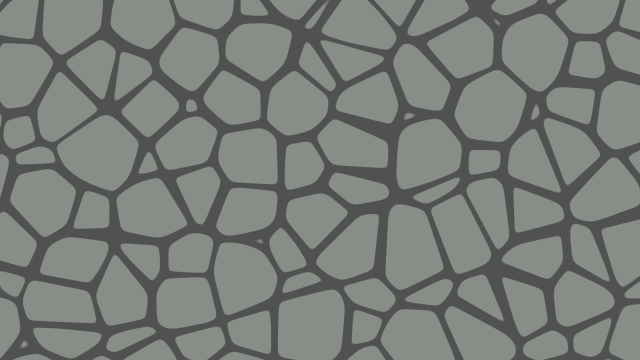
This texture is drawn by a Shadertoy shader. Its source:

```glsl
// Flat crazy paving: grey-green stones and small pebbles set in dark mortar.
// A weighted Voronoi (power) diagram shapes the stones; every side is then
// inset and tilted at random, and a smooth minimum rounds the corners.

const vec3 STONE_COLOR  = vec3(0.53, 0.553, 0.53);
const vec3 MORTAR_COLOR = vec3(0.318, 0.318, 0.318);

const vec2  CELL_SIZE      = vec2(0.155, 0.127); // in canvas heights
const float JITTER         = 0.76;
const float PEBBLE_SHARE   = 0.35;
const float CORNER_ROUNDING = 0.0058;
const float MIN_INSET      = 0.005;
const float MAX_INSET      = 0.017;
const float MAX_TILT       = 0.10;
const int   REACH          = 2;

struct Stone {
    vec2 center;
    float weight;   // larger weight claims more ground
    float isPebble;
};

// Integer hash: two values from 0 to 1 per lattice point
vec2 hash2(ivec2 p, uint seed) {
    uvec2 v = uvec2(p) + seed * uvec2(101u, 947u);
    v = v * 1664525u + 1013904223u;
    v.x += v.y * 1664525u;
    v.y += v.x * 1664525u;
    v ^= v >> 16u;
    v.x += v.y * 1664525u;
    v.y += v.x * 1664525u;
    v ^= v >> 16u;
    return vec2(v >> 16u) / 65536.0;
}

Stone makeStone(ivec2 id, vec2 cellSize) {
    vec2 offset = 0.5 + JITTER * (hash2(id, 1u) - 0.5);
    vec2 kind = hash2(id, 2u);
    float isPebble = step(kind.x, PEBBLE_SHARE);
    float size = mix(mix(0.38, 0.66, kind.y), 0.06 * kind.y, isPebble);
    return Stone((vec2(id) + offset) * cellSize,
                 size * cellSize.x * cellSize.y, isPebble);
}

float powerDistance(vec2 p, Stone s) {
    vec2 d = p - s.center;
    return dot(d, d) - s.weight;
}

// Lattice id of the stone whose ground holds p
ivec2 findOwner(vec2 p, vec2 cellSize) {
    ivec2 base = ivec2(floor(p / cellSize));
    ivec2 owner = base;
    float best = 1e5;
    for (int y = -REACH; y <= REACH; y++)
    for (int x = -REACH; x <= REACH; x++) {
        ivec2 id = base + ivec2(x, y);
        float d = powerDistance(p, makeStone(id, cellSize));
        if (d < best) {
            best = d;
            owner = id;
        }
    }
    return owner;
}

// Depth of p inside one side of a stone, after inset and tilt
float sideDepth(vec2 p, Stone self, Stone other, vec2 rnd) {
    vec2 span = other.center - self.center;
    float gap = max(length(span), 0.001);
    float depth = (powerDistance(p, other) - powerDistance(p, self)) / (2.0 * gap);
    float along = dot(p - 0.5 * (self.center + other.center),
                      vec2(-span.y, span.x) / gap);
    float inset = mix(MIN_INSET, MAX_INSET, rnd.x) * mix(1.0, 0.65, self.isPebble);
    float tilt = MAX_TILT * (2.0 * rnd.y - 1.0);
    return depth - max(MIN_INSET, inset + tilt * along);
}

// Rounded signed depth: positive in a stone, negative in the mortar
float stoneDepth(vec2 p, vec2 cellSize, float rounding) {
    ivec2 owner = findOwner(p, cellSize);
    Stone self = makeStone(owner, cellSize);
    float sum = 0.0;
    for (int y = -REACH; y <= REACH; y++)
    for (int x = -REACH; x <= REACH; x++) {
        ivec2 step2 = ivec2(x, y);
        if (x == 0 && y == 0) continue;
        Stone other = makeStone(owner + step2, cellSize);
        vec2 rnd = hash2(owner * 5 + step2, 3u); // unique to this side
        sum += exp(-sideDepth(p, self, other, rnd) / rounding);
    }
    return -rounding * log(max(sum, 1e-30));
}

void mainImage(out vec4 fragColor, in vec2 fragCoord) {
    vec2 p = fragCoord / iResolution.y;
    float edge = 0.7 / iResolution.y;

    float depth = stoneDepth(p, CELL_SIZE, CORNER_ROUNDING);
    float stone = smoothstep(-edge, edge, depth);

    fragColor = vec4(mix(MORTAR_COLOR, STONE_COLOR, stone), 1.0);
}
```
